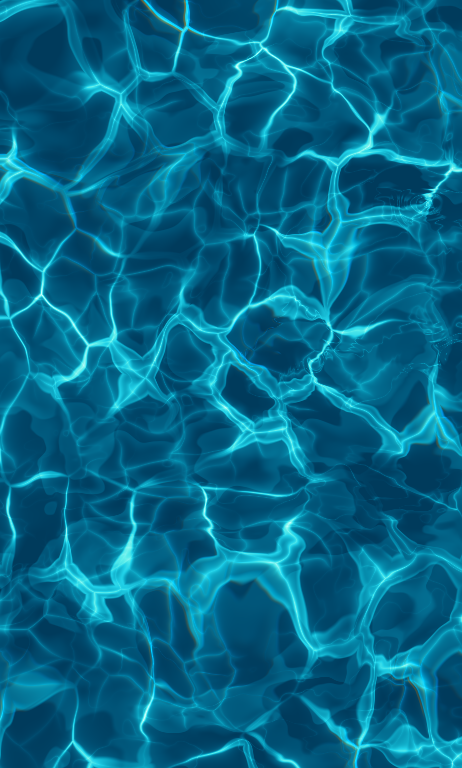
A Shadertoy shader for this texture:

```glsl
// Sunlit pool water: a warped Voronoi net of caustic light over deep blue,
// with folded light sheets, frayed strands, ripple rings and a slight
// colour split. Brightness is mapped to colour through a ramp.

const vec2  CELL_SIZE     = vec2(0.104, 0.130); // main net, canvas heights
const float FINE_CELL     = 0.062;
const float WARP_LARGE    = 0.060;
const float WARP_SMALL    = 0.022;
const float WARP_FINE     = 0.008;
const float CORE_WIDTH    = 0.0021;
const float GLOW_WIDTH    = 0.011;
const float SHEET_WIDTH   = 0.019;
const float DARKEN        = 0.10;
const float SHOULDER      = 2.4;                // highlight compression
const vec2  DISPERSION    = vec2(0.0024, 0.0012);
const vec3  WARM_SPLIT    = vec3(0.55, 0.12, -0.30);

// Ripple centres (xy) and radii (z), in canvas heights
const vec3 RIPPLES[3] = vec3[3](
    vec3(0.40, 0.54, 0.060), vec3(0.58, 0.53, 0.055), vec3(0.56, 0.73, 0.050));

const float LEVELS[8] = float[8](0.0, 0.12, 0.27, 0.45, 0.63, 0.80, 1.0, 1.35);
const vec3 WATER[8] = vec3[8](
    vec3(0.00, 0.23, 0.36), vec3(0.00, 0.31, 0.45), vec3(0.01, 0.41, 0.55),
    vec3(0.02, 0.54, 0.67), vec3(0.06, 0.67, 0.78), vec3(0.13, 0.82, 0.91),
    vec3(0.36, 0.93, 0.92), vec3(0.82, 1.00, 0.98));

vec2 hash22(vec2 p) {
    vec3 q = fract(vec3(p.xyx) * vec3(0.1031, 0.1030, 0.0973));
    q += dot(q, q.yzx + 33.33);
    return fract((q.xx + q.yz) * q.zy);
}

// Two independent smooth value noises
vec2 noise2(vec2 p) {
    vec2 i = floor(p), f = fract(p);
    f = f * f * f * (f * (f * 6.0 - 15.0) + 10.0);
    return mix(mix(hash22(i), hash22(i + vec2(1, 0)), f.x),
               mix(hash22(i + vec2(0, 1)), hash22(i + vec2(1, 1)), f.x), f.y);
}

vec2 fbm2(vec2 p) {
    return 0.57 * noise2(p) + 0.29 * noise2(p * 2.03 + 17.3) + 0.14 * noise2(p * 4.1 + 41.7);
}

// Distance to the nearest Voronoi border, in cells
float borderDistance(vec2 p) {
    vec2 cell = floor(p), f = fract(p), nearest = vec2(0), home = vec2(0);
    float best = 8.0;
    for (int y = -1; y <= 1; y++)
    for (int x = -1; x <= 1; x++) {
        vec2 g = vec2(x, y);
        vec2 r = g + 0.06 + 0.88 * hash22(cell + g) - f;
        if (dot(r, r) < best) { best = dot(r, r); nearest = r; home = g; }
    }
    float border = 8.0;
    for (int y = -2; y <= 2; y++)
    for (int x = -2; x <= 2; x++) {
        vec2 g = home + vec2(x, y);
        vec2 r = g + 0.06 + 0.88 * hash22(cell + g) - f;
        vec2 gap = r - nearest;
        if (dot(gap, gap) > 1e-4)
            border = min(border, dot(0.5 * (r + nearest), normalize(gap)));
    }
    return border;
}

// Brightness of the water at p
float waterLight(vec2 p) {
    // Ripple rings push the view sideways
    float ripple = 0.0;
    vec2 push = vec2(0);
    for (int i = 0; i < 3; i++) {
        vec2 d = (p - RIPPLES[i].xy) * vec2(0.85, 1.15);
        d += 0.03 * (noise2(p * 17.0) - 0.5);
        float r = length(d), m = exp(-r * r / (RIPPLES[i].z * RIPPLES[i].z));
        push += d / (r + 0.01) * m * sin(r * 330.0 + 14.0 * noise2(p * 30.0).x);
        ripple += m;
    }
    vec2 q = p + 0.0045 * push;
    float rough = smoothstep(0.15, 0.45, p.x + 0.3 * (noise2(p * 5.0).x - 0.5));

    // Surface waves bend the whole net
    q += WARP_LARGE * (noise2(q * 7.0 + 3.1) - 0.5);
    q += WARP_SMALL * (noise2(q * 21.0 + 8.7) - 0.5);
    q += WARP_FINE * (0.5 + rough) * (noise2(q * vec2(44.0, 60.0)) - 0.5);

    // Main net: broken thin core, soft glow and folded sheets with bright rims
    vec2 vary = fbm2(q * 9.0 + 51.0);
    vec2 flicker = noise2(q * 27.0 + 5.0);
    float strength = mix(0.12, 1.25, smoothstep(0.28, 0.68, vary.x + 0.22 * (flicker.x - 0.5)));
    float d = borderDistance(q * (1.0 + 0.2 * p.y) / CELL_SIZE + 4.0) * 0.108;
    float w = 0.001 + SHEET_WIDTH * pow(smoothstep(0.30, 0.78, vary.y), 1.5);
    float sheet = smoothstep(w + 0.0022, w - 0.0012, d) * (0.18 + 0.30 * smoothstep(w - 0.006, w, d));
    float core = mix(0.15, 0.75, flicker.y) * exp(-d / CORE_WIDTH);
    float net = core + 0.23 * exp(-d / GLOW_WIDTH) + sheet;

    // Frayed strands beside the net
    float ridge = abs(fbm2(q * vec2(19.0, 25.0) + 7.0 + 0.4 * push).x - 0.5);
    float strand = exp(-ridge / 0.020) * (0.26 * exp(-d / 0.016) + 0.04 * rough + 0.25 * ripple);

    // Fine net, shown in patches
    float fineMask = smoothstep(0.46, 0.70, noise2(q * 11.0 + 23.0).y);
    float fineD = borderDistance((q + 0.024 * noise2(q * 19.0)) / FINE_CELL + 31.0) * FINE_CELL;
    float fine = fineMask * (0.30 * exp(-fineD / 0.0024) + 0.10 * exp(-fineD / 0.010));

    // Veils: crisp on one side, fading on the other
    vec2 v = fbm2(q * vec2(10.0, 12.0) + 77.0);
    vec2 veils = smoothstep(0.50, 0.525, v) * smoothstep(0.74, 0.52, v);
    float veil = 0.15 * veils.x + 0.12 * veils.y;
    float depth = 0.20 * fbm2(p * vec2(6.0, 9.0) + 13.0).x;

    float light = max(depth + strength * net + strand + fine + veil - DARKEN, 0.0);
    return SHOULDER * (1.0 - exp(-light / SHOULDER));
}

vec3 waterColour(float light) {
    vec3 c = WATER[0];
    for (int i = 1; i < 8; i++)
        c = mix(c, WATER[i], clamp((light - LEVELS[i - 1]) / (LEVELS[i] - LEVELS[i - 1]), 0.0, 1.0));
    return c;
}

void mainImage(out vec4 fragColor, in vec2 fragCoord) {
    vec2 p = fragCoord / iResolution.y;
    float light = waterLight(p);
    float split = waterLight(p + DISPERSION) - light;

    // Sparse warm and blue fringes where the light is dispersed
    float prism = smoothstep(0.66, 0.88, noise2(p * 9.0 + 63.0).x);
    vec3 colour = waterColour(light) + WARM_SPLIT * split * (0.05 + 0.9 * prism);
    fragColor = vec4(clamp(colour, 0.0, 1.0), 1.0);
}
```
